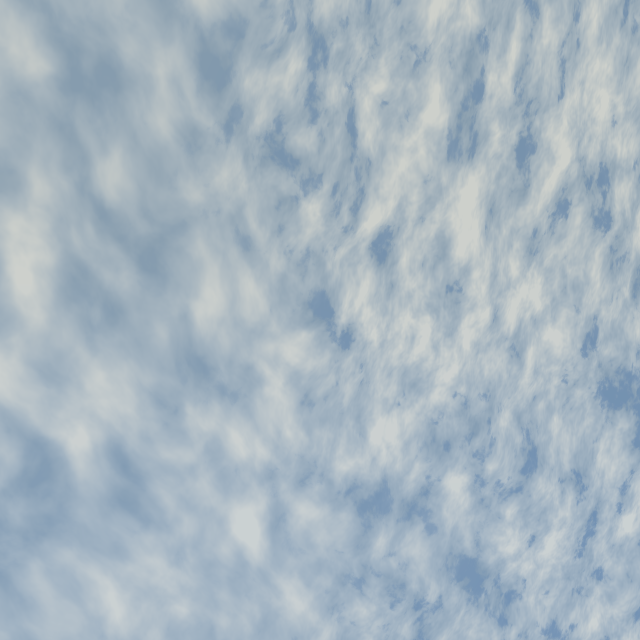
Write a Shadertoy shader that draws this texture.

```glsl
#define SHADOW vec3(0.54, 0.625, 0.695)
#define VEIL vec3(0.645, 0.705, 0.748)
#define CREAM vec3(0.775, 0.798, 0.795)
#define BLUE_GAP vec3(0.43, 0.55, 0.68)
#define COOL_TINT vec3(-0.012, 0.002, 0.028)
#define PUFF_SCALE vec2(13.5, 8.5)
#define BAND_SCALE vec2(5.5, 2.0)
#define WARP 0.035
#define CONTRAST 1.08
#define BRIGHTNESS 0.54

vec2 hashGradient(vec2 cell) {
    vec3 h = fract(cell.xyx * vec3(0.1031, 0.1030, 0.0973));
    h += dot(h, h.yzx + 33.33);
    return 2.0 * fract((h.xx + h.yz) * h.zy) - 1.0;
}

float gradientNoise(vec2 p) {
    vec2 cell = floor(p);
    vec2 f = p - cell;
    vec2 blend = f * f * f * (f * (f * 6.0 - 15.0) + 10.0);
    vec2 e = vec2(1.0, 0.0);
    float a = dot(hashGradient(cell), f);
    float b = dot(hashGradient(cell + e.xy), f - e.xy);
    float c = dot(hashGradient(cell + e.yx), f - e.yx);
    float d = dot(hashGradient(cell + e.xx), f - e.xx);
    return mix(mix(a, b, blend.x), mix(c, d, blend.x), blend.y);
}

// Layered noise; roughness is the strength kept by each finer layer
float fbm(vec2 p, float roughness) {
    float sum = 0.0;
    float amplitude = 1.0;
    for (int i = 0; i < 5; i++) {
        sum += amplitude * gradientNoise(p);
        p = mat2(1.6, 1.2, -1.2, 1.6) * p + 13.7;
        amplitude *= roughness;
    }
    return sum;
}

// Coordinates whose y axis points along the given angle
vec2 alignTo(vec2 p, float angle) {
    vec2 along = vec2(cos(angle), sin(angle));
    return vec2(dot(p, vec2(along.y, -along.x)), dot(p, along));
}

void mainImage(out vec4 fragColor, in vec2 fragCoord) {
    vec2 uv = fragCoord / iResolution.xy;

    // Clouds are smooth at the left, broken and finer at the right
    float broken = smoothstep(0.15, 0.85, uv.x + 0.4 * gradientNoise(uv * 3.0 + 5.0));
    float roughness = mix(0.42, 0.62, broken);
    vec2 sky = uv * (1.0 + vec2(0.3, 0.2) * vec2(uv.x, 1.0 - uv.y)) + 3.0;
    vec2 drift = vec2(fbm(sky * 5.0, 0.45), fbm(sky * 5.0 + 17.0, 0.45));
    sky += WARP * drift;

    // Puffs lean left on the smooth side and right on the broken side
    float leftward = fbm(alignTo(sky, 2.2) * PUFF_SCALE * 0.85, roughness);
    float rightward = fbm(alignTo(sky, 1.05) * PUFF_SCALE, roughness);
    vec2 lean = normalize(vec2(1.05 - broken, 0.25 + broken));
    float puffs = dot(lean, vec2(leftward, rightward));

    // Bands that fall to the right
    float bands = gradientNoise(vec2(sky.x + sky.y, sky.x - sky.y) * BAND_SCALE + 7.0);
    float broad = gradientNoise(uv * 2.3 + 21.0);
    float thickness = puffs + 0.6 * bands + 0.35 * broad;

    // Cloud shading from shadow through veil to lit tops
    float tone = clamp(BRIGHTNESS + CONTRAST * thickness, -0.05, 1.1);
    vec3 color = mix(SHADOW, VEIL, min(2.0 * tone, 1.0));
    color = mix(color, CREAM, max(2.0 * tone - 1.0, 0.0));

    // Ragged blue openings between the puffs
    float frayed = fbm(sky * 22.0 + 40.0, 0.6);
    float opening = smoothstep(0.22, 0.62, 0.7 * frayed - thickness);
    color = mix(color, BLUE_GAP, opening * mix(0.08, 0.7, broken));

    // Cooler light low in the sky
    color += COOL_TINT * (smoothstep(0.75, 0.1, uv.y) - 0.3);
    fragColor = vec4(color, 1.0);
}
```
